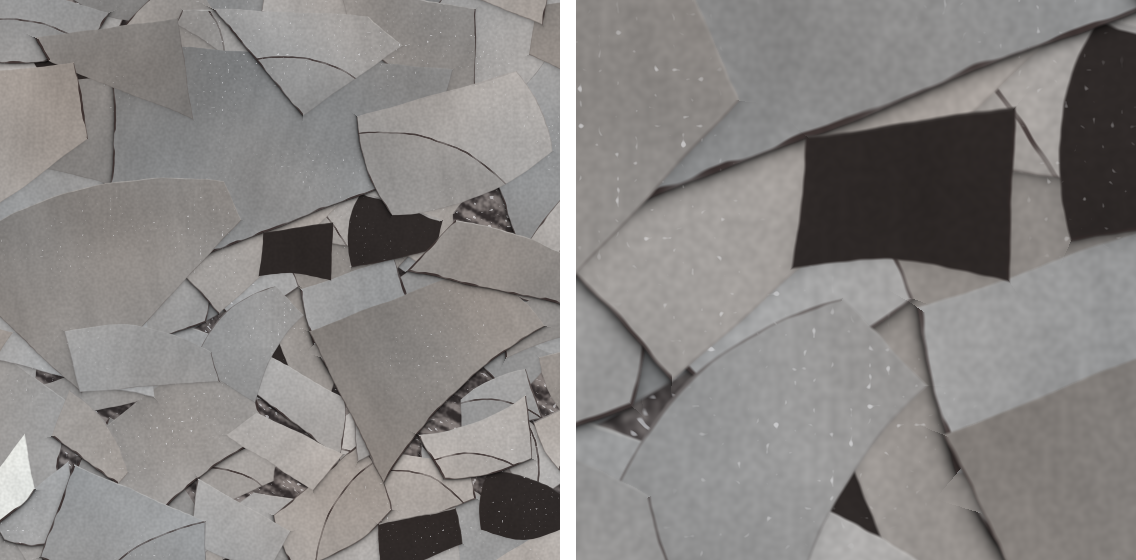
Left, the full canvas; right, a detail of the centre.
A three.js fragment shader for this texture:

```glsl
varying vec2 vUv;

const int SHARDS = 116;
const int SIDES = 4;
const float TAU = 6.28319;
const float SOFTNESS = 0.0012;
const float MIN_SIZE = 0.07;
const float MAX_SIZE = 0.16;
const float SPECIAL_SIZE = 0.075;
const float DARK_SHARE = 0.07;
const float RUBBLE_SHARE = 0.035;
const float CRACK_SHARE = 0.4;
const float SHADOW_WIDTH = 0.0035;
const float SHADOW_STRENGTH = 0.7;
const float GRAIN = 0.065;
const vec2 SHADOW_DIR = vec2(-0.25, -0.97);
const vec2 PALE_SPOT = vec2(-0.005, 0.1);
const vec3 WARM = vec3(1.045, 1.0, 0.965);
const vec3 COOL = vec3(0.995, 1.0, 1.005);
const vec3 DARK_GLASS = vec3(0.18, 0.16, 0.155);
const vec3 PALE_GLASS = vec3(0.9, 0.9, 0.88);
const vec3 EDGE_DARK = vec3(0.22, 0.18, 0.175);
const vec3 EDGE_LIGHT = vec3(0.7, 0.69, 0.68);
const vec3 RUBBLE_LOW = vec3(0.2, 0.18, 0.18);
const vec3 RUBBLE_HIGH = vec3(0.53, 0.5, 0.49);
const vec3 GLINT = vec3(0.9, 0.9, 0.91);

float hash(vec2 p) {
  return fract(sin(dot(p, vec2(127.1, 311.7))) * 43758.5);
}

vec2 direction(float angle) {
  return vec2(cos(angle), sin(angle));
}

float corner(vec2 cell, vec2 offset, vec2 f) {
  return dot(direction(TAU * hash(cell + offset)), f - offset);
}

float gradientNoise(vec2 p) {
  vec2 cell = floor(p), f = fract(p);
  vec2 u = f * f * f * (f * (f * 6.0 - 15.0) + 10.0);
  float low = mix(corner(cell, vec2(0.0), f), corner(cell, vec2(1.0, 0.0), f), u.x);
  float high = mix(corner(cell, vec2(0.0, 1.0), f), corner(cell, vec2(1.0), f), u.x);
  return mix(low, high, u.y);
}

// Distance to a shard with some bowed sides; yzw: nearest normal, side seed
vec4 shard(vec2 p, float size, float axis, float id) {
  vec4 nearest = vec4(-10.0, 0.0, 0.0, 0.0);
  for (int k = 0; k < SIDES; k++) {
    float side = float(k);
    float seed = hash(vec2(id, side + 3.0));
    float angle = TAU * (side + 0.6 * (seed - 0.5)) / float(SIDES) + axis;
    vec2 n = direction(angle);
    float reach = size * mix(0.6, 1.05, hash(vec2(side + 11.0, id)));
    reach *= 1.0 + 0.3 * cos(2.0 * (angle - axis));
    float bow = step(0.5, fract(seed * 7.3)) * mix(-0.14, 0.28, fract(seed * 19.7));
    float along = dot(p, vec2(-n.y, n.x));
    float d = dot(p, n) - reach + bow * along * along / size;
    if (d > nearest.x) nearest = vec4(d, n, fract(seed * 31.1));
  }
  return nearest;
}

// Fine tilted splinters with small glints
vec3 rubbleColor(vec2 p) {
  vec2 tilted = mat2(0.88, 0.47, -0.47, 0.88) * p;
  float ridges = gradientNoise(tilted * vec2(11.0, 85.0));
  float lumps = ridges + 0.5 * gradientNoise(p * 38.0) + 0.3 * gradientNoise(p * 150.0);
  vec3 color = mix(RUBBLE_LOW, RUBBLE_HIGH, smoothstep(-0.45, 0.4, lumps));
  float glint = smoothstep(0.3, 0.5, gradientNoise(tilted * vec2(95.0, 190.0)) + 0.3 * ridges);
  return mix(color, GLINT, 0.6 * glint);
}

void main() {
  vec2 chips = vec2(gradientNoise(vUv * 15.0), gradientNoise(vUv * 15.0 + 40.0));
  vec2 uv = vUv + 0.003 * chips + 0.0008 * gradientNoise(vUv * 80.0);
  float wear = smoothstep(-0.3, 0.25, gradientNoise(vUv * 32.0 + 7.0));
  vec3 rubble = rubbleColor(vUv);
  vec3 color = rubble;
  float topAxis = 0.0;

  // Pile of shards, painted from the bottom up
  for (int i = 0; i < SHARDS; i++) {
    float id = float(i) + 1.0;
    bool isPale = i == SHARDS - 1;
    float kind = fract(id * 0.618 + 0.3);
    bool isDark = kind < DARK_SHARE;
    bool isRubble = !isDark && kind < DARK_SHARE + RUBBLE_SHARE;

    vec2 center = mix(vec2(-0.12), vec2(1.12), fract(id * vec2(0.7549, 0.5698)));
    float sizeSeed = hash(vec2(id, 1.7));
    float broad = smoothstep(0.45, 0.62, center.y) * (1.0 - smoothstep(0.8, 0.95, center.y));
    float size = mix(MIN_SIZE, MAX_SIZE, sizeSeed * sizeSeed) * (1.0 + broad);
    if (isDark || isRubble) size = SPECIAL_SIZE;
    if (isPale) { center = PALE_SPOT; size = 0.07; }

    vec2 p = uv - center;
    if (length(p) > 3.6 * size) continue;
    float axis = 1.5 * (hash(vec2(id, 5.1)) - 0.5) + 0.1;
    vec4 s = shard(p, size, axis, id);
    float facing = dot(s.yz, SHADOW_DIR);
    float weight = smoothstep(0.2, 0.8, s.w);

    // Tight contact shadow on the shards below
    float shade = SHADOW_STRENGTH * smoothstep(-0.5, 0.7, facing) * mix(0.15, 1.0, weight);
    color *= 1.0 - shade * exp(-max(s.x, 0.0) / SHADOW_WIDTH);

    // Tinted face with a faint slope of light
    float tone = mix(0.515, 0.665, hash(vec2(id, 9.3))) - 0.06 * (center.y - 0.5);
    tone += 0.22 * dot(p, direction(TAU * sizeSeed));
    vec3 face = tone * mix(COOL, WARM, hash(vec2(id, 13.9)));

    // Bowed crack that parts some faces into two tones
    float crackSeed = hash(vec2(id, 21.3));
    vec2 crackNormal = direction(axis + 0.5 + 2.0 * sizeSeed);
    float along = dot(p, vec2(-crackNormal.y, crackNormal.x));
    float crack = dot(p, crackNormal) + 0.25 * along * along / size;
    float hasCrack = step(crackSeed, CRACK_SHARE);
    face += 0.035 * hasCrack * smoothstep(-SOFTNESS, SOFTNESS, crack);
    float crackLine = 1.0 - smoothstep(0.0006, 0.0006 + 1.5 * SOFTNESS, abs(crack));
    face = mix(face, EDGE_DARK, hasCrack * crackLine * mix(0.35, 0.85, wear));

    if (isDark) face = DARK_GLASS;
    if (isRubble) face = rubble;
    if (isPale) face = PALE_GLASS;

    // Thin broken rim, dark below and bright above
    float rimWidth = mix(0.0012, 0.0045, s.w * s.w * s.w * wear);
    float rim = smoothstep(rimWidth + SOFTNESS, rimWidth - SOFTNESS, -s.x);
    float darkSide = smoothstep(-0.75, -0.2, facing + 0.8 * (s.w - 0.5));
    vec3 rimColor = mix(EDGE_LIGHT, EDGE_DARK, darkSide);
    face = mix(face, rimColor, rim * mix(0.15, 0.95, weight) * mix(0.6, 1.0, wear));

    float cover = smoothstep(SOFTNESS, -SOFTNESS, s.x);
    color = mix(color, face, cover);
    if (s.x < 0.0) topAxis = axis;
  }

  // Grime, drawn streaks, grain and sparse bright dust
  float grime = gradientNoise(vUv * 5.0) + 0.6 * gradientNoise(vUv * 14.0);
  vec2 across = direction(topAxis + 1.3);
  vec2 brushed = vec2(dot(vUv, across) * 6.0, dot(vUv, vec2(-across.y, across.x)) * 55.0);
  float grain = gradientNoise(vUv * 190.0) + 0.6 * gradientNoise(vUv * 95.0 + 3.0);
  color *= 1.0 + 0.09 * grime + 0.04 * gradientNoise(brushed) + GRAIN * grain;
  color *= mix(vec3(1.0), WARM, 0.7 * gradientNoise(vUv * 4.0 + 20.0));
  float dust = smoothstep(0.4, 0.6, gradientNoise(vUv * 180.0));
  dust *= smoothstep(-0.05, 0.35, gradientNoise(vUv * 6.0 + 9.0));
  gl_FragColor = vec4(mix(color, GLINT, 0.6 * dust), 1.0);
}
```
